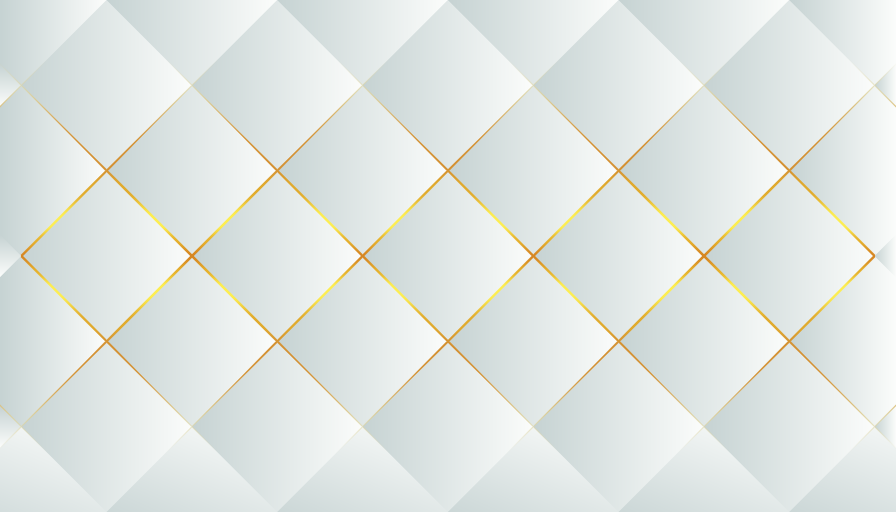
Write a Shadertoy shader that draws this pattern.

```glsl
// Shade of the diamond tile under p; tiles have half-width 1
vec3 tileShade(vec2 p, float halfWidth) {
    vec2 id = floor((vec2(p.x + p.y, p.x - p.y) + 1.0) * 0.5);
    vec2 centre = vec2(id.x + id.y, id.x - id.y);
    vec2 local = p - centre;

    // Horizontal ramp, squeezed into the visible part of clipped tiles
    float left = max(centre.x - 1.0, -halfWidth);
    float right = min(centre.x + 1.0, halfWidth);
    float t = (p.x - left) / max(right - left, 0.01);

    // Bottom row fades upwards, left slivers fade downwards
    if (centre.y < -2.5) t = 0.32 + 0.22 * local.x + 0.5 * local.y;
    if (centre.x < -5.5) t = 0.5 - local.y * 2.0;

    return mix(vec3(0.775, 0.825, 0.825), vec3(0.985, 0.99, 0.985), clamp(t, 0.0, 1.0));
}

// Metallic colour by height above or below the middle row
vec3 goldColor(float h) {
    vec3 c = mix(vec3(0.84, 0.53, 0.14), vec3(0.90, 0.70, 0.18), smoothstep(0.0, 0.2, h));
    c = mix(c, vec3(0.99, 0.93, 0.32), smoothstep(0.18, 0.36, h));
    c = mix(c, vec3(0.88, 0.67, 0.18), smoothstep(0.45, 0.75, h));
    c = mix(c, vec3(0.83, 0.57, 0.20), smoothstep(0.8, 1.05, h));
    return mix(c, vec3(0.87, 0.83, 0.62), smoothstep(1.3, 2.0, h));
}

void mainImage(out vec4 fragColor, in vec2 fragCoord) {
    float pixel = 6.0 / iResolution.y;
    float halfWidth = 0.5 * iResolution.x * pixel;
    vec2 p = (fragCoord - 0.5 * iResolution.xy) * pixel;

    // Supersampled tiles keep the bare edges smooth
    vec3 color = vec3(0.0);
    for (int i = 0; i < 9; i++) {
        vec2 offset = (vec2(i % 3, i / 3) - 1.0) / 3.0;
        color += tileShade(p + offset * pixel, halfWidth) / 9.0;
    }

    // Gold lines along the tile edges, thinner away from the middle row
    float h = abs(p.y);
    vec2 cell = abs(mod(vec2(p.x + p.y, p.x - p.y) + 1.0, 2.0) - 1.0);
    float dist = (1.0 - max(cell.x, cell.y)) * 0.7071;
    float radius = mix(0.0145, 0.007, smoothstep(0.7, 1.6, h));
    float line = clamp((radius - dist) / pixel + 0.5, 0.0, 1.0);
    line *= min(1.0, 2.0 * radius / pixel);

    // Lines fade out at the outer rows and stop at the side corners
    line *= 1.0 - smoothstep(1.7, 2.35, h);
    if (h < 1.0) line *= 1.0 - smoothstep(5.0, 5.0 + pixel, abs(p.x));

    fragColor = vec4(mix(color, goldColor(h), line), 1.0);
}
```
